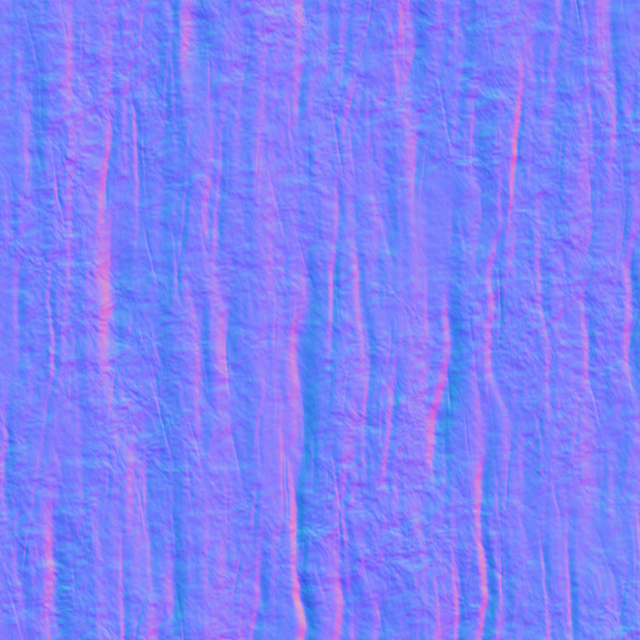
Reproduce this texture map procedurally as a three.js fragment shader.

```glsl
// Tangent-space normal map of tree bark: long vertical fissures over finely wrinkled plates.
varying vec2 vUv;

float hash(vec2 p) {
  return fract(sin(dot(p, vec2(127.1, 311.7))) * 43758.5453);
}

// Value noise with quintic easing, so that its slope stays smooth
float noise(vec2 p) {
  vec2 i = floor(p);
  vec2 f = p - i;
  f = f * f * f * (f * (f * 6.0 - 15.0) + 10.0);
  float low = mix(hash(i), hash(i + vec2(1.0, 0.0)), f.x);
  float high = mix(hash(i + vec2(0.0, 1.0)), hash(i + vec2(1.0, 1.0)), f.x);
  return mix(low, high, f.y);
}

// Scattered tapering grooves: steep left wall, gentler right wall
float fissures(vec2 p, vec2 grid, float width, float depth, float slant, float wander, float seed) {
  vec2 home = floor(p * grid);
  float sum = 0.0;
  for (int j = -1; j <= 1; j++) {
    for (int i = -1; i <= 1; i++) {
      vec2 cell = home + vec2(float(i), float(j));
      vec2 key = cell + seed;
      float pick = hash(key + 3.7);
      vec2 center = (cell + vec2(hash(key), hash(key + 17.3))) / grid;
      vec2 d = p - center;
      float along = d.y * grid.y / mix(0.45, 0.95, hash(key + 41.9));
      float taper = max(1.0 - along * along, 0.0);
      float path = (noise(vec2(p.y * 9.0, pick * 91.0)) - 0.5) * wander
                 + (noise(vec2(p.y * 45.0, pick * 57.0)) - 0.5) * wander * 0.22
                 + (hash(key + 29.1) - 0.5) * slant * d.y;
      float x = d.x - path;
      float w = width * mix(0.55, 1.3, pick);
      w *= x < 0.0 ? 1.0 : 1.7;
      float strength = mix(0.25, 1.0, hash(key + 67.3))
                     * mix(0.5, 1.2, noise(vec2(p.y * 16.0, pick * 33.0)));
      sum += strength * taper * taper * exp(-x * x / (w * w));
    }
  }
  return -depth * sum;
}

// Broad plates and vertical fibres
float plates(vec2 p) {
  return 0.013 * noise(p * vec2(13.0, 2.2))
       + 0.0045 * noise(p * vec2(31.0, 4.5) + 8.3)
       + 0.0016 * noise(p * vec2(75.0, 11.0) + 21.7);
}

// Transverse wrinkles and grain, rougher in some patches
float grain(vec2 p) {
  float rough = mix(0.5, 1.5, noise(p * vec2(9.0, 6.0) + 5.1));
  vec2 q = p + 0.012 * vec2(noise(p * 24.0), noise(p * 24.0 + 31.4));
  float wrinkles = 0.0021 * noise(q * vec2(26.0, 38.0) + 2.9)
                 + 0.0011 * noise(q * vec2(62.0, 78.0) + 13.7);
  float fine = 0.0008 * noise(q * vec2(135.0, 105.0))
             + 0.00042 * noise(q * vec2(260.0, 190.0) + 7.7);
  return rough * (wrinkles + fine);
}

float barkHeight(vec2 p) {
  vec2 q = p;
  q.x += 0.02 * (noise(p * vec2(5.0, 4.0)) - 0.5)
       + 0.005 * (noise(p * vec2(18.0, 15.0) + 4.2) - 0.5);
  float h = plates(q) + grain(p);
  h += fissures(q, vec2(8.0, 2.3), 0.013, 0.0115, 0.12, 0.025, 11.0);
  h += fissures(q, vec2(17.0, 4.0), 0.0065, 0.0042, 0.12, 0.014, 53.0);
  h += fissures(q, vec2(24.0, 9.0), 0.0028, 0.0014, 0.5, 0.010, 97.0);
  return h;
}

// Normal from central differences of the height
vec3 surfaceNormal(vec2 p, float reach) {
  float dx = barkHeight(p + vec2(reach, 0.0)) - barkHeight(p - vec2(reach, 0.0));
  float dy = barkHeight(p + vec2(0.0, reach)) - barkHeight(p - vec2(0.0, reach));
  return normalize(vec3(-vec2(dx, dy) / (2.0 * reach), 1.0));
}

void main() {
  vec3 normal = surfaceNormal(vUv + 1.0, 0.001);
  gl_FragColor = vec4(normal * 0.5 + vec3(0.495, 0.505, 0.49), 1.0);
}
```
